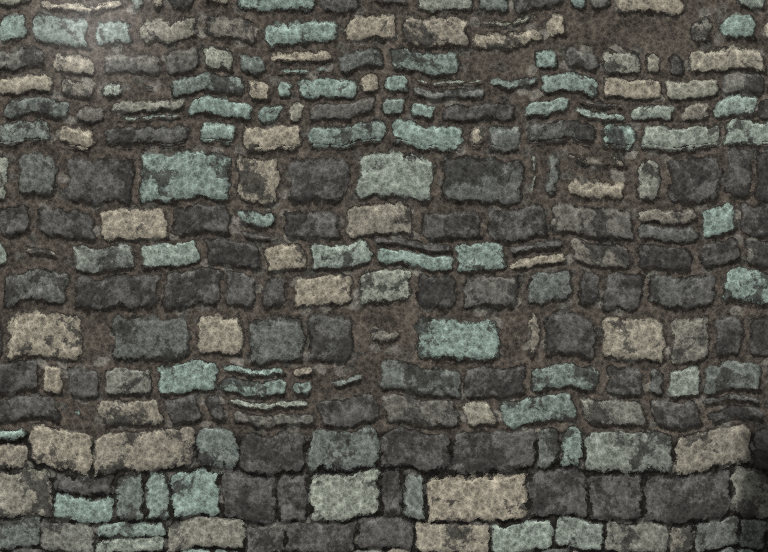
Write a Shadertoy shader that draws this texture.

```glsl
float hash(vec2 p) {
    vec3 h = fract(vec3(p.xyx) * 0.1031);
    h += dot(h, h.yzx + 33.33);
    return fract((h.x + h.y) * h.z);
}

// Cellular noise: distance to the nearest point, and its random id
vec2 cells(vec2 p) {
    vec2 base = floor(p), nearest = vec2(9.0, 0.0);
    for (int j = -1; j <= 1; j++)
    for (int i = -1; i <= 1; i++) {
        vec2 c = base + vec2(i, j);
        float id = hash(c);
        float d = length(c + vec2(id, hash(c + 57.3)) - p);
        if (d < nearest.x) nearest = vec2(d, id);
    }
    return nearest;
}

// Layered cellular noise, centred on zero
float rock(vec2 p, int octaves) {
    float sum = 0.0, amp = 1.0;
    for (int i = 0; i < octaves; i++) {
        sum += amp * (cells(p).x - 0.47);
        p = mat2(0.8, 0.6, -0.6, 0.8) * p * 2.1 + 7.7;
        amp *= 0.68;
    }
    return sum;
}

// Layered sines that bend straight edges
vec2 warp(vec2 p) {
    float freq = 19.0, amp = 0.006;
    for (int i = 0; i < 4; i++) {
        p += amp * sin(p.yx * freq + vec2(1.3, 4.1) * float(i + 1));
        freq *= 2.1;
        amp *= 0.5;
    }
    return p;
}

float joint(float column, float row) {
    return column + 0.65 * (hash(vec2(column, row + 31.0)) - 0.5);
}

// Coursed blocks, some split in two: signed distance and random id
vec2 stone(vec2 p, float tight) {
    float v = p.y * 14.0 + 6.0 * max(p.y - 0.74, 0.0) + 0.2 * sin(p.y * 23.0);
    float row = floor(v);
    float x = p.x * (7.5 + 2.0 * hash(vec2(row, 3.0))) + 9.0 * hash(vec2(row, 8.0));
    float column = floor(x);
    if (x < joint(column, row)) column -= 1.0;
    else if (x > joint(column + 1.0, row)) column += 1.0;
    vec2 lo = vec2(joint(column, row), row);
    vec2 hi = vec2(joint(column + 1.0, row), row + 1.0);
    vec2 key = vec2(column, row);

    float split = hash(key + 71.0), cut = mix(0.35, 0.65, hash(key + 17.0));
    vec2 middle = mix(lo, hi, cut);
    if (split > 0.83) {
        if (x < middle.x) hi.x = middle.x; else { lo.x = middle.x; key += 101.0; }
    } else if (split > 0.72) {
        if (v < middle.y) hi.y = middle.y; else { lo.y = middle.y; key += 203.0; }
    }
    float id = hash(key + 5.0);
    vec2 scale = vec2(8.5, 14.0 + 6.0 * step(0.74, p.y));
    vec2 halfSize = 0.5 * (hi - lo) / scale;
    vec2 local = (vec2(x, v) - 0.5 * (lo + hi)) / scale;
    local.y += 0.12 * local.x * (hash(key + 43.0) - 0.5);
    float gap = mix(0.005 + 0.007 * hash(key + 23.0), 0.0035, tight);
    gap += 0.022 * step(hash(key + 61.0), 0.07) * (1.0 - tight);
    vec2 q = abs(local) - halfSize + gap + 0.009;
    return vec2(length(max(q, 0.0)) + min(max(q.x, q.y), 0.0) - 0.009, id);
}

void mainImage(out vec4 fragColor, in vec2 fragCoord) {
    vec2 p = fragCoord / iResolution.y;
    float width = iResolution.x / iResolution.y;
    float soft = 1.5 / iResolution.y;
    vec2 q = warp(p);
    float tight = 1.0 - smoothstep(0.2, 0.22, q.y);
    float rough = rock(q * 38.0, 4);
    float grain = rock(p * 95.0, 3);
    float blotch = rock(q * 13.0 + 4.0, 5);

    // Block shapes and the shadow they cast downward
    vec2 block = stone(q, tight);
    float d = block.x + 0.008 * rough;
    float above = stone(q + vec2(-0.002, 0.007), tight).x + 0.008 * rough;
    float cover = 1.0 - smoothstep(-soft, soft, d);

    // Mortar with grit and small wedged chips
    vec3 color = vec3(0.335, 0.31, 0.28) * (1.0 + 0.45 * grain + 0.3 * blotch);
    color = mix(color, vec3(0.12, 0.115, 0.105) * (1.0 + 0.5 * grain), 0.75 * tight);
    vec2 chip = cells(q * vec2(32.0, 44.0));
    float chipEdge = (chip.x - 0.4 + 0.2 * rough) / 38.0;
    float chipCover = (1.0 - smoothstep(-soft, soft, chipEdge)) * step(0.68 - 0.3 * tight, chip.y);
    color = mix(color, vec3(0.44, 0.43, 0.40) * (0.6 + 0.6 * fract(chip.y * 17.0) + 0.4 * grain), chipCover * 0.8);
    float crevice = (1.0 - smoothstep(0.0, 0.005, d)) * smoothstep(-0.25, 0.35, blotch + 0.2);
    float shadow = 1.0 - smoothstep(-0.003, 0.004, above);
    color *= 1.0 - 0.5 * max(crevice, shadow);

    // Block faces: pale green or buff, darkened by lichen
    float id = block.y;
    float gloom = smoothstep(0.55, 1.0, p.x / width) * (1.0 - smoothstep(0.6, 0.85, p.y));
    float tone = clamp(id + 0.15 * smoothstep(0.65, 0.9, p.y) - 0.25 * gloom, 0.0, 1.0);
    vec3 tint = mix(vec3(1.05, 1.0, 0.92), vec3(0.93, 1.04, 1.01), smoothstep(0.2, 0.7, fract(id * 23.0)));
    vec3 face = mix(vec3(0.37, 0.365, 0.35), vec3(0.57, 0.57, 0.55) * tint, smoothstep(0.1, 0.75, tone));
    float lichen = smoothstep(-0.05, 0.3, blotch + 0.25 * rough + 0.28 - 0.5 * tone);
    face = mix(face, vec3(0.215, 0.21, 0.2), 0.75 * lichen);
    face *= 1.0 + 0.28 * rough + 0.35 * grain;
    face *= 1.0 + clamp((above - d) * 28.0, -0.2, 0.2) * smoothstep(-0.012, 0.0, d);
    face *= 1.0 - 0.3 * smoothstep(-0.004, 0.001, d);
    color = mix(color, face, cover);

    // Broad light: pale glare at upper left, dim lower right corner
    color += 0.2 * exp(-90.0 * dot(p - vec2(0.17, 0.96), p - vec2(0.17, 0.96)));
    color *= 1.0 - 0.5 * smoothstep(width - 0.07, width - 0.03, q.x) * (1.0 - smoothstep(0.18, 0.26, q.y));
    fragColor = vec4(clamp(color, 0.0, 1.0), 1.0);
}
```
